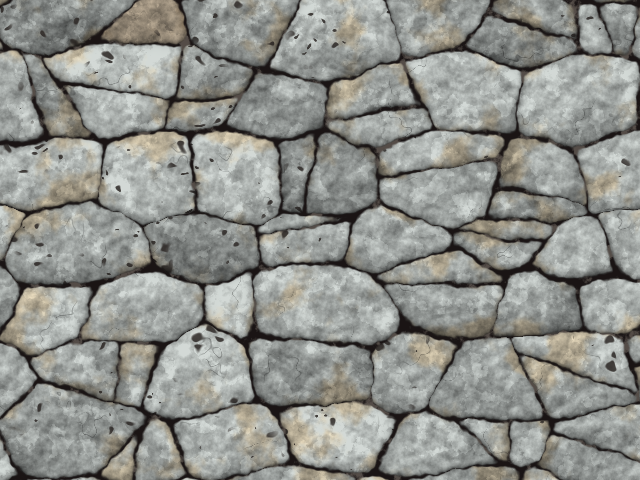
A WebGL 2 fragment shader for this texture:

```glsl
#version 300 es
precision highp float;
uniform vec2 u_resolution;
out vec4 fragColor;

struct Stone {
    float edge;     // distance to the rounded outline
    vec2 inward;    // direction away from the nearest edge
    vec2 offset;    // position relative to the stone's seed
    vec2 id;
};

float hash(vec2 c) {
    vec3 q = fract(c.xyx * 0.1031);
    q += dot(q, q.yzx + 33.33);
    return fract((q.x + q.y) * q.z);
}
vec2 hash2(vec2 c) { return vec2(hash(c + 3.7), hash(c + 41.3)); }

float corner(vec2 c, vec2 d) {
    float angle = 6.2832 * hash(c);
    return dot(vec2(cos(angle), sin(angle)), d);
}
float noise(vec2 p) {
    vec2 i = floor(p), f = p - i, e = vec2(1, 0);
    vec2 u = f * f * f * (f * (f * 6.0 - 15.0) + 10.0);
    return 1.4 * mix(mix(corner(i, f), corner(i + e, f - e), u.x),
                     mix(corner(i + e.yx, f - e.yx), corner(i + 1.0, f - 1.0), u.x), u.y);
}

// Crease 0 gives soft clouds, 1 gives sharp folds
float fbm(vec2 p, float crease) {
    float sum = 0.0, amp = 1.0;
    for (int i = 0; i < 5; i++) {
        float n = noise(p);
        sum += amp * mix(n, abs(n), crease);
        p = mat2(1.6, 1.2, -1.2, 1.6) * p + 17.3;
        amp *= 0.55;
    }
    return sum;
}

// Seeds sit in staggered courses
vec2 seedPoint(vec2 cell) {
    vec2 jitter = (hash2(cell) - 0.5) * vec2(0.6, 0.45);
    return (cell + 0.5 + jitter + vec2(0.5 * mod(cell.y, 2.0), 0)) * vec2(0.2, 0.145);
}

// Weighted squared distance, flattened so that the courses stay level
float reach(vec2 p, vec2 cell) {
    vec2 d = p - seedPoint(cell);
    return dot(d * d, vec2(1, 2.4)) - 0.022 * hash(cell + 9.1);
}

Stone findStone(vec2 p) {
    vec2 base = floor(p / vec2(0.2, 0.145)), own = base;
    float nearest = 1e3;
    for (int k = 0; k < 25; k++) {
        vec2 cell = base + vec2(k % 5 - 2, k / 5 - 2);
        float r = reach(p, cell);
        if (r < nearest) { nearest = r; own = cell; }
    }
    vec2 seed = seedPoint(own), id = own, push = vec2(0);
    float sharpness = mix(110.0, 240.0, hash(own + 5.5)), sum = 0.0;
    for (int k = 0; k < 25; k++) {
        vec2 cell = own + vec2(k % 5 - 2, k / 5 - 2);
        if (cell == own) continue;
        vec2 axis = vec2(1, 2.4) * (seed - seedPoint(cell));
        float w = exp(-sharpness * (reach(p, cell) - nearest) / (2.0 * length(axis)));
        sum += w;
        push += w * normalize(axis);
    }
    // Some stones are split into a larger and a smaller one
    if (hash(own + 21.0) < 0.36) {
        float angle = (hash(own + 2.2) < 0.6 ? 1.57 : 0.0) + 0.7 * (hash(own + 8.4) - 0.5);
        vec2 n = vec2(cos(angle), sin(angle));
        float line = dot(p - seed, n) - 0.05 * (hash(own + 6.6) - 0.5);
        float w = exp(-sharpness * abs(line));
        sum += w;
        push += w * n * sign(line);
        id += 0.31 * step(0.0, line);
    }
    return Stone(-log(sum) / sharpness, push / sum, p - seed, id);
}

// Scattered holes, 1 inside a hole
float pits(vec2 p) {
    float dark = 0.0;
    for (int k = 0; k < 9; k++) {
        vec2 cell = floor(p) + vec2(k % 3 - 1, k / 3 - 1);
        float radius = 0.36 * pow(hash(cell + 13.0), 3.0);
        float d = length((p - cell - hash2(cell)) * vec2(0.85, 1.15));
        dark = max(dark, (1.0 - smoothstep(radius * 0.5, radius, d)) * step(0.07, radius));
    }
    return dark;
}

void main() {
    vec2 p = gl_FragCoord.xy / u_resolution.y;
    vec2 wobble = vec2(noise(p * 13.0), noise(p * 13.0 + 50.0)) * 0.008
                + vec2(noise(p * 45.0), noise(p * 45.0 + 90.0)) * 0.004;
    Stone s = findStone(p + wobble);
    float edge = s.edge - 0.0022 - 0.004 * noise(p * 8.0) - 0.0015 * noise(p * 100.0);
    vec2 q = p + 7.0 * hash2(s.id);

    // Weathered grey with folded relief lit from above, and pale lichen
    float relief = fbm(q * 12.0, 1.0) - fbm(q * 12.0 + vec2(-0.05, 0.1), 1.0);
    float tone = 0.625 + 0.17 * (hash(s.id + 1.7) - 0.5) + 0.7 * s.offset.y + 0.24 * relief;
    tone += 0.1 * fbm(q * 7.0, 0.0) + 0.1 * fbm(q * 36.0, 0.0) + 0.03 * noise(q * 170.0);
    tone += 0.09 * smoothstep(0.2, 0.32, fbm(q * 18.0 + 30.0, 0.0));
    vec3 color = clamp(tone, 0.22, 0.84) * vec3(0.985, 1.015, 1.0);

    // Ochre stains, and a few brown stones
    float stain = smoothstep(0.2, 0.75, fbm(q * 6.0 + 70.0, 0.0) + 0.25 * exp(-max(edge, 0.0) / 0.02));
    color = mix(color, tone * vec3(0.98, 0.91, 0.77), 0.85 * stain);
    color = mix(color, tone * vec3(0.95, 0.8, 0.62), 0.6 * step(0.95, hash(s.id + 15.0)));

    // Cracks and pits
    float crack = 1.0 - smoothstep(0.0, 0.03, abs(noise(q * 8.0 + wobble * 40.0)));
    color *= 1.0 - 0.25 * crack * smoothstep(0.1, 0.5, noise(q * 11.0 + 20.0));
    float porous = step(0.55, hash(s.id + 33.0)) * smoothstep(-0.2, 0.2, noise(q * 9.0 + 5.0));
    color = mix(color, vec3(0.17, 0.15, 0.14), 0.85 * porous * pits(q * 34.0 + wobble * 70.0));

    // Edges fall into shade, more so underneath
    color *= 1.0 - exp(-max(edge, 0.0) / 0.005) * (0.36 + 0.26 * s.inward.y);

    // Deep joints with dim rubble
    vec3 joint = mix(vec3(0.1, 0.08, 0.08), vec3(0.33, 0.3, 0.28), smoothstep(0.1, 0.6, fbm(p * 22.0, 0.0)));
    float blur = 1.2 / u_resolution.y;
    fragColor = vec4(mix(joint, color, smoothstep(-blur, blur, edge)), 1.0);
}
```
